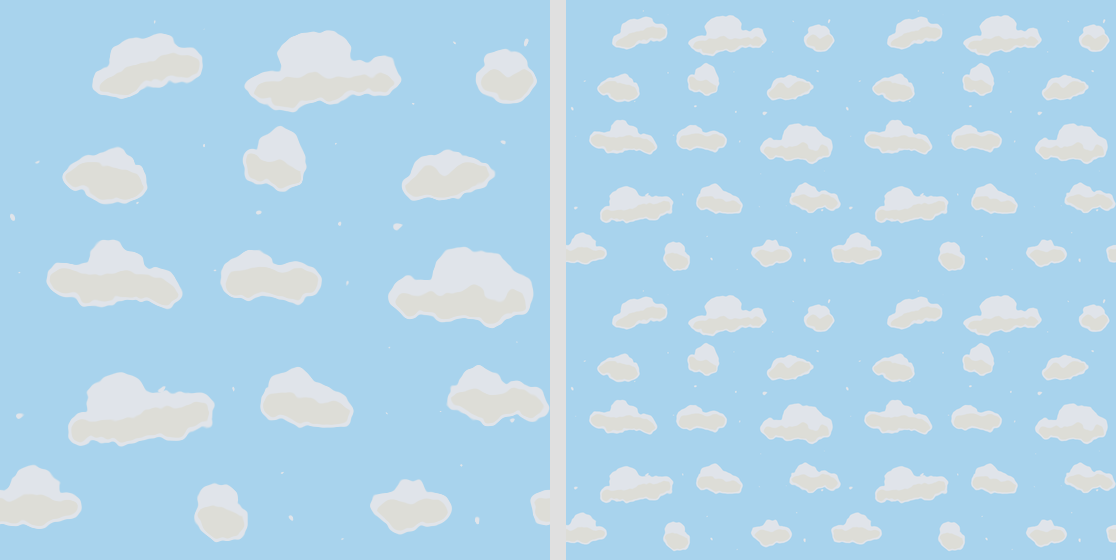
Left: one tile. Right: repeated 2 by 2.
Reproduce this texture procedurally as a WebGL 2 fragment shader.

```glsl
#version 300 es
precision highp float;
// Flat painted clouds with warm grey undersides and tiny flecks on a pale blue sky, tiling.

uniform vec2 u_resolution;
out vec4 outColor;

const vec3 SKY = vec3(0.657, 0.828, 0.928);
const vec3 CLOUD = vec3(0.879, 0.894, 0.916);
const vec3 SHADE = vec3(0.865, 0.867, 0.845);
const vec2 CLOUD_GRID = vec2(3.0, 5.0);
const vec2 FLECK_GRID = vec2(9.0);
const float RIM = 0.0065;

float hash(vec2 p) {
    return fract(sin(dot(p, vec2(127.1, 311.7))) * 43758.5);
}

float rand(vec2 id, float salt) {
    return hash(id + salt * vec2(1.37, 2.91));
}

vec2 wrapCell(vec2 cell, vec2 period) {
    return floor(mod(cell + 0.5, period));
}

// Value noise repeating after a whole number of cells
float noise(vec2 uv, float period) {
    vec2 p = uv * period;
    vec2 i = floor(p), f = fract(p);
    f = f * f * (3.0 - 2.0 * f);
    vec2 n = vec2(period), e = vec2(1.0, 0.0);
    float low = mix(hash(wrapCell(i, n)), hash(wrapCell(i + e, n)), f.x);
    float high = mix(hash(wrapCell(i + e.yx, n)), hash(wrapCell(i + 1.0, n)), f.x);
    return mix(low, high, f.y);
}

vec2 wobble(vec2 uv, float period, float amount) {
    return amount * (vec2(noise(uv, period), noise(uv + 0.37, period)) - 0.5);
}

float smoothUnion(float a, float b, float k) {
    float h = max(k - abs(a - b), 0.0) / k;
    return min(a, b) - 0.25 * h * h * k;
}

// Distances to one cloud (x) and to its shaded underside (y)
vec2 cloud(vec2 q, vec2 id) {
    float size = mix(0.3, 1.07, sqrt(rand(id, 1.0)));
    float reach = 0.13 * size * size;
    float radius = 0.018 + 0.025 * size;
    q.y += 0.02 + q.x * 0.3 * (rand(id, 2.0) - 0.5);
    float body = 1.0, shade = 1.0;

    // Row of puffs along the base, each with a lower shaded puff
    for (int i = 0; i < 6; i++) {
        float salt = 10.0 + 3.0 * float(i);
        float along = float(i) / 2.5 - 1.0;
        vec2 c = vec2(along * reach * 0.78, radius * 0.5 * (rand(id, salt) - 0.5));
        float puff = radius * mix(0.78, 1.1, rand(id, salt + 1.0)) * (1.0 - 0.2 * along * along);
        body = smoothUnion(body, length(q - c) - puff, 0.15 * radius);
        float dim = radius * mix(0.42, 0.85, rand(id, salt + 2.0));
        shade = smoothUnion(shade, length(q - c + vec2(0.0, 0.3 * radius)) - dim, 0.4 * radius);
    }

    // Two domes of unequal height on top
    for (int i = 0; i < 2; i++) {
        float salt = 40.0 + 3.0 * float(i);
        float x = reach * 0.9 * (rand(id, salt) - 0.5);
        float y = radius * mix(0.3, 1.0, rand(id, salt + 1.0));
        float dome = radius * mix(0.65, 1.3, rand(id, salt + 2.0));
        body = smoothUnion(body, length(q - vec2(x, y)) - dome, 0.15 * radius);
    }
    return vec2(body, max(shade, body + RIM));
}

// Nearest clouds, with every row slid sideways by its own amount
vec2 cloudField(vec2 uv, float aspect) {
    vec2 nearest = vec2(1.0);
    for (int j = -1; j <= 1; j++) {
        float row = floor(uv.y * CLOUD_GRID.y) + float(j);
        float slide = rand(wrapCell(vec2(0.0, row), CLOUD_GRID), 60.0);
        for (int i = -1; i <= 1; i++) {
            float col = floor(uv.x * CLOUD_GRID.x + slide) + float(i);
            vec2 id = wrapCell(vec2(col, row), CLOUD_GRID);
            vec2 jitter = vec2(0.2, 0.3) * (vec2(rand(id, 3.0), rand(id, 4.0)) - 0.5);
            vec2 center = (vec2(col - slide, row) + 0.5 + jitter) / CLOUD_GRID;
            nearest = min(nearest, cloud((uv - center) * vec2(aspect, 1.0), id));
        }
    }
    return nearest;
}

// Sparse little drops, at most one per cell
float fleckField(vec2 uv, float aspect) {
    vec2 cell = floor(uv * FLECK_GRID);
    vec2 id = wrapCell(cell, FLECK_GRID) + 70.0;
    vec2 spot = mix(vec2(0.2), vec2(0.8), vec2(rand(id, 1.0), rand(id, 2.0)));
    vec2 q = (uv - (cell + spot) / FLECK_GRID) * vec2(aspect, 1.0);
    float size = mix(0.001, 0.006, pow(rand(id, 3.0), 1.5));
    q.x *= mix(0.75, 1.4, rand(id, 4.0)) - 40.0 * clamp(q.y, -0.01, 0.01);
    return rand(id, 5.0) < 0.48 ? length(q) - size : 1.0;
}

void main() {
    vec2 uv = gl_FragCoord.xy / u_resolution;
    float aspect = u_resolution.x / u_resolution.y;
    float soft = 0.75 / u_resolution.y;

    vec2 warped = uv + wobble(uv, 34.0, 0.014) + wobble(uv, 83.0, 0.005);
    vec2 d = cloudField(warped, aspect);
    float light = min(d.x, fleckField(warped, aspect));

    vec3 color = mix(CLOUD, SKY, smoothstep(-soft, soft, light));
    color = mix(SHADE, color, smoothstep(-soft, soft, d.y));
    outColor = vec4(color, 1.0);
}
```
